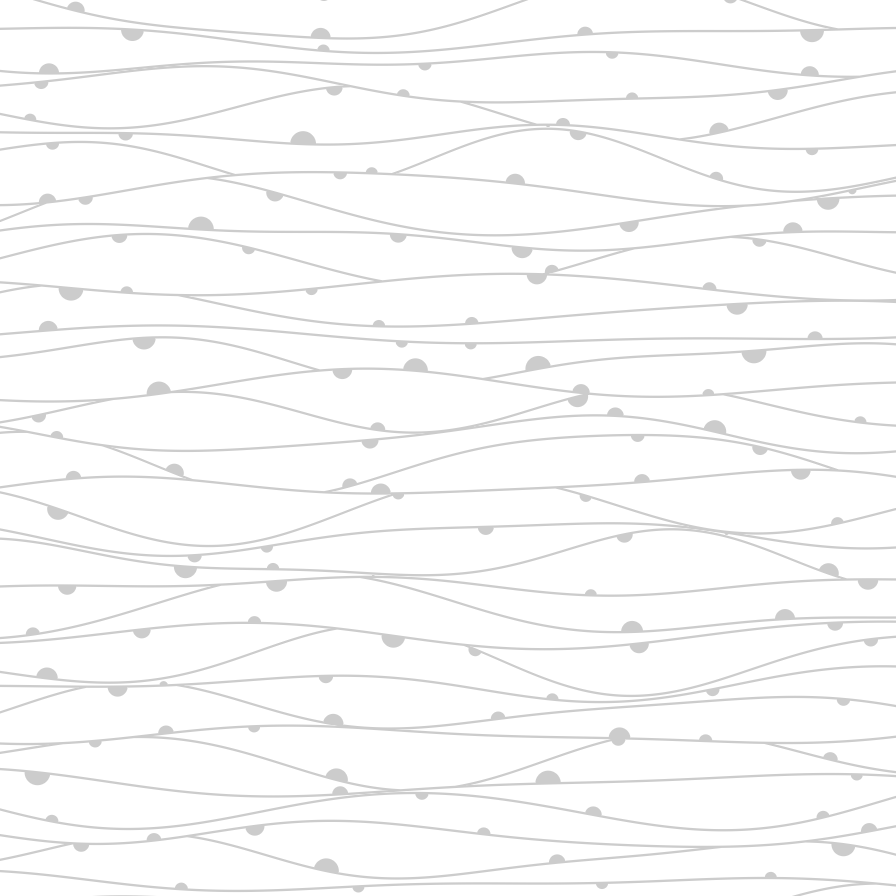
Give the GLSL for this pattern, as a Shadertoy shader.

```glsl
const float SPACING = 1.0 / 36.0;

float hash(vec2 p) {
    return fract(sin(dot(p, vec2(127.1, 311.7))) * 43758.5453);
}

// Smooth wander in -1..1, different for every line
float sway(float id, float x) {
    float slow = sin(x * mix(6.0, 10.0, hash(vec2(id, 1.3))) + 6.2832 * hash(vec2(id, 2.7)));
    float quick = sin(x * mix(11.0, 16.0, hash(vec2(id, 3.1))) + 6.2832 * hash(vec2(id, 4.9)));
    return 0.74 * slow + 0.26 * quick;
}

// Main strands share a drift and never cross
float strand(float id, float x) {
    float drift = 0.007 * sin(6.5 * x + 0.2 * id);
    return (id + 0.5) * SPACING + drift + 0.018 * sway(id, x);
}

// Odd lines roam between two strands and merge where they touch
float lineHeight(float id, float x) {
    if (mod(id, 2.0) < 0.5) return strand(id, x);
    float low = strand(id - 1.0, x);
    float high = strand(id + 1.0, x);
    return clamp(0.5 * (low + high) + 0.034 * sway(id, x), low, high);
}

// Half disc sitting on a line, on the side with more room
float halfDisc(vec2 p, float id, float height) {
    float cell = floor(p.x * 4.0);
    vec2 seed = vec2(id, cell + 20.0);
    float x = (cell + mix(0.1, 0.9, hash(seed))) / 4.0;
    float y = lineHeight(id, x);
    float above = lineHeight(id + 1.0, x) - y;
    float below = y - lineHeight(id - 1.0, x);
    float side = above > below ? 1.0 : -1.0;
    float size = pow(hash(seed + 7.7), 1.8);
    float radius = min(mix(0.0068, 0.0145, size), 0.6 * max(above, below));
    return max(length(p - vec2(x, y)) - radius, side * (height - p.y));
}

void mainImage(out vec4 fragColor, in vec2 fragCoord) {
    vec2 p = fragCoord / iResolution.y;
    float nearest = floor(p.y / SPACING);
    float dist = 1.0;

    // Lines and discs close to this height
    for (float k = -3.0; k <= 3.0; k++) {
        float id = nearest + k;
        float height = lineHeight(id, p.x);
        dist = min(dist, abs(p.y - height) - 0.0013);
        dist = min(dist, halfDisc(p, id, height));
    }

    float ink = clamp(0.5 - dist * iResolution.y, 0.0, 1.0);
    fragColor = vec4(mix(vec3(1.0), vec3(0.8), ink), 1.0);
}
```
